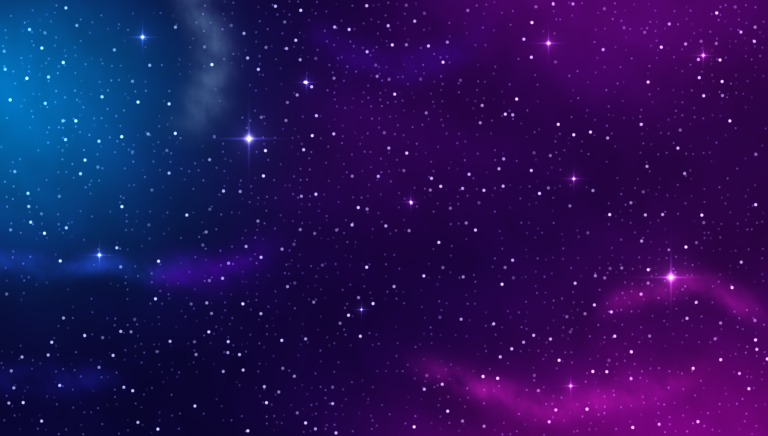
Give the GLSL for this background, as a Shadertoy shader.

```glsl
// Deep-space background: blue and magenta nebula clouds, thin wisps, star dust and glinting stars.

#define STAR_CELLS 24.0      // bright star cells per canvas height
#define DUST_CELLS 50.0      // faint star cells per canvas height
#define STAR_DENSITY 0.34
#define DUST_DENSITY 0.40
#define STAR_RADIUS 0.0036
#define CLOUD_WARP 0.035
#define SPARK_COUNT 11

const vec3 NAVY    = vec3(0.035, 0.020, 0.195);
const vec3 INDIGO  = vec3(0.095, 0.010, 0.245);
const vec3 PLUM    = vec3(0.160, 0.010, 0.265);
const vec3 OCEAN   = vec3(0.030, 0.260, 0.530);
const vec3 AZURE   = vec3(0.000, 0.450, 0.720);
const vec3 VIOLET  = vec3(0.250, 0.030, 0.600);
const vec3 PURPLE  = vec3(0.360, 0.020, 0.460);
const vec3 MAGENTA = vec3(0.500, 0.015, 0.510);
const vec3 PINK    = vec3(0.740, 0.080, 0.700);
const vec3 SMOKE   = vec3(0.320, 0.430, 0.620);

// Glinting stars: position in canvas heights, arm length, warmth (0 blue, 1 pink)
const vec4 SPARKS[SPARK_COUNT] = vec4[SPARK_COUNT](
    vec4(0.571, 0.682, 0.072, 0.20), vec4(1.539, 0.364, 0.068, 0.95),
    vec4(0.327, 0.915, 0.034, 0.00), vec4(0.703, 0.811, 0.026, 0.30),
    vec4(1.258, 0.901, 0.034, 0.80), vec4(1.613, 0.873, 0.026, 0.90),
    vec4(1.316, 0.590, 0.026, 0.80), vec4(0.942, 0.537, 0.020, 0.70),
    vec4(0.228, 0.415, 0.032, 0.05), vec4(1.309, 0.115, 0.024, 1.00),
    vec4(0.829, 0.290, 0.018, 0.20));

vec2 hash2(vec2 cell) {
    vec3 q = fract(cell.xyx * vec3(0.1031, 0.1030, 0.0973));
    q += dot(q, q.yzx + 33.33);
    return fract((q.xx + q.yz) * q.zy);
}

// Layered sines, roughly -1 to 1
float billow(vec2 p) {
    float sum = 0.0, gain = 0.5;
    for (int i = 0; i < 5; i++) {
        sum += gain * sin(p.x + 1.7 * sin(p.y)) * cos(p.y * 0.9 + float(i));
        p = mat2(1.5, 1.1, -1.1, 1.5) * p + 2.3;
        gain *= 0.58;
    }
    return sum;
}

// Soft elliptical cloud
float glow(vec2 p, vec2 centre, vec2 radii) {
    return exp(-pow(length((p - centre) / radii), 2.5));
}

// Bent band from a to b that fades at both ends
float wisp(vec2 p, vec2 a, vec2 b, float bend, float width) {
    float t = clamp((p.x - a.x) / (b.x - a.x), 0.0, 1.0);
    float arch = 4.0 * t * (1.0 - t);
    float peak = mix(arch, 1.0 - abs(2.0 * t - 1.0), 0.5);
    float offset = (p.y - mix(a.y, b.y, t) - bend * peak) / width;
    return exp(-offset * offset) * smoothstep(0.0, 0.8, arch);
}

vec3 nebula(vec2 p) {
    float fog = billow(p * 9.0);
    vec2 q = p + CLOUD_WARP * vec2(fog, billow(p.yx * 8.0 + 4.0));

    // Dark sky, cool at the left and warm at the right
    vec3 col = mix(NAVY, INDIGO, smoothstep(0.25, 0.95, q.x));
    col = mix(col, PLUM, smoothstep(1.0, 1.65, q.x));

    // Broad clouds
    col = mix(col, OCEAN, 0.95 * glow(q, vec2(0.05, 0.74), vec2(0.45, 0.37)));
    col = mix(col, AZURE, 0.80 * glow(q, vec2(-0.02, 0.77), vec2(0.30, 0.25)));
    col = mix(col, PURPLE, 0.85 * glow(q, vec2(1.42, 1.02), vec2(0.46, 0.24)));
    col = mix(col, PURPLE, 0.27 * glow(q, vec2(0.95, 0.66), vec2(0.36, 0.20)));
    col = mix(col, PURPLE, 0.28 * glow(q, vec2(1.60, 0.28), vec2(0.45, 0.18)));
    col = mix(col, MAGENTA, 0.82 * glow(q, vec2(1.42, -0.04), vec2(0.46, 0.22)));
    col = mix(col, MAGENTA, 0.60 * glow(q, vec2(1.80, 0.02), vec2(0.34, 0.20)));
    col *= 1.0 + 0.16 * fog;

    // Thin wisps
    float grain = 0.85 + 0.7 * billow(p * 26.0);
    vec2 w = mix(p, q, 0.5);
    col = mix(col, SMOKE, 0.55 * grain * wisp(w.yx, vec2(0.64, 0.41), vec2(1.14, 0.37), 0.105, 0.052));
    col = mix(col, vec3(0.10, 0.25, 0.70), 0.62 * grain * wisp(w, vec2(-0.10, 0.40), vec2(0.50, 0.39), 0.0, 0.028));
    col = mix(col, VIOLET, 0.65 * grain * wisp(w, vec2(0.30, 0.40), vec2(0.68, 0.44), -0.045, 0.042));
    col = mix(col, vec3(0.09, 0.09, 0.50), 0.50 * grain * wisp(w, vec2(-0.15, 0.09), vec2(0.32, 0.10), 0.045, 0.035));
    col = mix(col, VIOLET, 0.42 * grain * wisp(w, vec2(0.68, 0.95), vec2(1.16, 0.95), -0.105, 0.038));
    col = mix(col, PINK, 0.52 * grain * wisp(w, vec2(0.90, 0.19), vec2(1.66, 0.17), -0.120, 0.036));
    return mix(col, PINK, 0.42 * grain * wisp(w, vec2(1.34, 0.27), vec2(1.80, 0.26), 0.095, 0.032));
}

// One jittered star per chosen cell, thinned out in patches
float starLayer(vec2 p, float cells, float density, float radius) {
    vec2 cell = floor(p * cells);
    vec2 chance = hash2(cell + cells);
    vec2 spot = (cell + 0.15 + 0.7 * hash2(cell + 71.0)) / cells;
    float patchy = 1.0 + 0.8 * billow(spot * 7.0 + 1.0);
    float soft = 0.9 / iResolution.y;
    float disc = 1.0 - smoothstep(radius - soft, radius + soft, length(p - spot));
    return disc * step(chance.x, density * patchy) * mix(0.25, 1.0, chance.y);
}

// Core, halo and crossed rays
vec3 spark(vec2 d, float arm, float warmth) {
    float r = length(d), thin = 0.0012 + 0.022 * arm;
    vec2 rays = exp(-abs(d) / (0.36 * arm)) * exp(-d.yx * d.yx / (thin * thin));
    float core = exp(-r * r / (0.016 * arm * arm));
    float halo = exp(-r / (0.32 * arm));
    vec3 tint = mix(vec3(0.35, 0.45, 1.0), vec3(0.90, 0.28, 0.88), warmth);
    return core * vec3(0.75) + tint * (0.65 * (rays.x + rays.y) + 0.36 * halo);
}

void mainImage(out vec4 fragColor, in vec2 fragCoord) {
    vec2 p = fragCoord / iResolution.y;
    vec3 col = nebula(p);
    float stars = starLayer(p, STAR_CELLS, STAR_DENSITY, STAR_RADIUS);
    float dust = starLayer(p, DUST_CELLS, DUST_DENSITY, 0.6 * STAR_RADIUS);
    col += vec3(0.80, 0.82, 0.88) * stars + vec3(0.26, 0.25, 0.36) * dust;
    for (int i = 0; i < SPARK_COUNT; i++)
        col += spark(p - SPARKS[i].xy, SPARKS[i].z, SPARKS[i].w);
    fragColor = vec4(clamp(col, 0.0, 1.0), 1.0);
}
```
